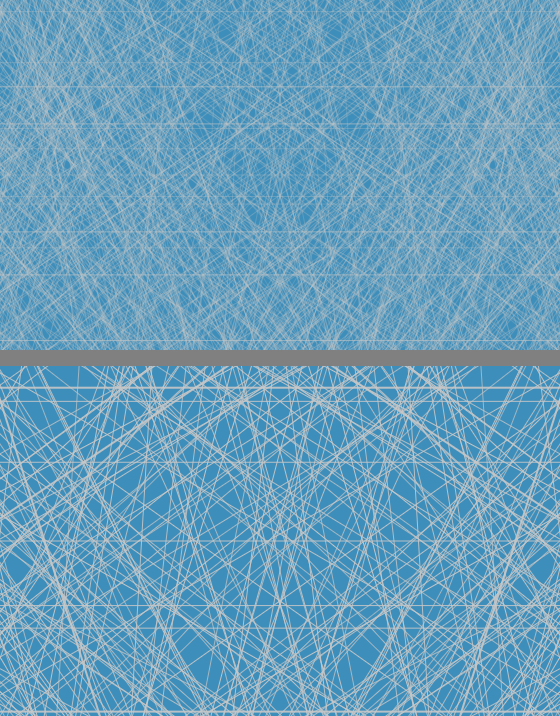
Top: the whole. Bottom: its middle third, enlarged.
Reproduce this pattern procedurally as a Shadertoy shader.

```glsl
#define LINE_PAIRS 500
#define BUNDLE_SIZE 5
#define LINE_WIDTH 0.00095
#define BOLD_WIDTH 0.0019
#define ANGLE_RANGE vec2(0.50, 1.40)
#define ANGLE_SPREAD 0.24
#define OFFSET_RANGE vec2(0.02, 0.94)
#define OFFSET_SPREAD 0.30
#define CLEARING vec2(0.0, 0.36)
#define BASE_COLOR vec3(0.24, 0.555, 0.73)
#define LINE_COLOR vec3(0.78, 0.78, 0.78)

// Three uniform random values for one index
vec3 hash3(float n) {
    vec3 q = fract(vec3(n) * vec3(0.1031, 0.1030, 0.0973) + 0.137);
    q += dot(q, q.yzx + 33.33);
    return fract((q.xxy + q.yzz) * q.zyx);
}

// Antialiased coverage that keeps the weight of lines thinner than a pixel
float stroke(float dist, float width, float pixel) {
    float halfWidth = 0.5 * max(width, pixel);
    float edge = clamp((halfWidth - abs(dist)) / pixel + 0.5, 0.0, 1.0);
    return edge * min(width / pixel, 1.0);
}

// Coverage left clear by a line and its mirror image about the vertical axis
float clearOfPair(vec2 p, float angle, float offset, float width, float pixel, float opacity) {
    vec2 normal = vec2(-sin(angle), cos(angle));
    float across = p.x * normal.x;
    float along = p.y * normal.y - offset;
    return (1.0 - opacity * stroke(along + across, width, pixel))
         * (1.0 - opacity * stroke(along - across, width, pixel));
}

// Loose bundles of nearly parallel lines, spread evenly by the golden ratio
float clearOfBundles(vec2 p, float pixel) {
    float clear = 1.0;
    for (int i = 0; i < LINE_PAIRS; i++) {
        float id = float(i / BUNDLE_SIZE);
        vec3 bundle = hash3(id + 211.0);
        vec3 own = hash3(float(i) + 17.0);
        float angle = mix(ANGLE_RANGE.x, ANGLE_RANGE.y, bundle.x) + ANGLE_SPREAD * (own.x - 0.5);
        float offset = mix(OFFSET_RANGE.x, OFFSET_RANGE.y, pow(fract(id * 0.618034), 0.9));
        offset = (offset + OFFSET_SPREAD * (own.y - 0.5)) * (bundle.z < 0.5 ? -1.0 : 1.0);
        clear *= clearOfPair(p - CLEARING, angle, offset, LINE_WIDTH, pixel, mix(0.65, 1.0, own.z));
    }
    return clear;
}

// Level lines: the first five are strong, the rest faint
float clearOfLevels(float y, float pixel) {
    const float heights[13] = float[13](0.752, 0.646, 0.3375, 0.2146, 0.027, 0.967,
        0.821, 0.633, 0.575, 0.5, 0.4385, 0.417, 0.292);
    float clear = 1.0;
    for (int i = 0; i < 13; i++) {
        float width = i < 5 ? BOLD_WIDTH : LINE_WIDTH;
        clear *= 1.0 - 0.9 * stroke(y - heights[i], width, pixel);
    }
    return clear;
}

void mainImage(out vec4 fragColor, in vec2 fragCoord) {
    float pixel = 1.0 / iResolution.y;
    vec2 p = (fragCoord - vec2(0.5 * iResolution.x, 0.0)) * pixel;

    float clear = clearOfBundles(p, pixel) * clearOfLevels(p.y, pixel);

    // Bold crossings on the axis, one shallow and one steep
    clear *= clearOfPair(p - vec2(0.0, 0.70), 0.59, 0.0, BOLD_WIDTH, pixel, 0.9);
    clear *= clearOfPair(p - vec2(0.0, -0.21), 1.265, 0.0, BOLD_WIDTH, pixel, 0.9);

    fragColor = vec4(mix(LINE_COLOR, BASE_COLOR, clear), 1.0);
}
```
